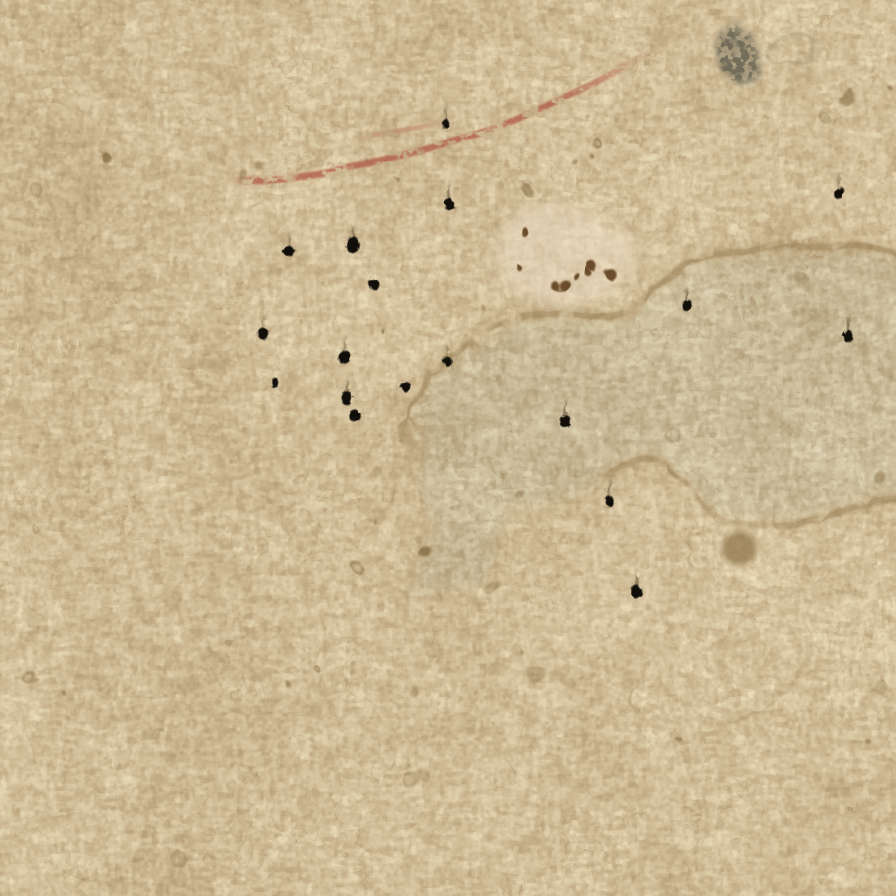
Reproduce this texture procedurally as a WebGL 2 fragment shader.

```glsl
#version 300 es
precision highp float;

uniform vec2 u_resolution;
out vec4 fragColor;

vec3 hash3(vec2 p) {
  vec3 q = fract(p.xyx * vec3(0.1031, 0.1030, 0.0973));
  q += dot(q, q.yxz + 33.33);
  return fract((q.xxy + q.yzz) * q.zyx);
}

// Soft cellular noise: random cell values blended by distance
float cells(vec2 p) {
  vec2 id = floor(p), f = fract(p);
  float sum = 0.0, weight = 0.0;
  for (int y = -1; y <= 1; y++)
    for (int x = -1; x <= 1; x++) {
      vec2 o = vec2(x, y);
      vec3 h = hash3(id + o);
      vec2 d = o + h.xy - f;
      float w = exp(-8.0 * dot(d, d));
      sum += w * h.z;
      weight += w;
    }
  return sum / max(weight, 1e-5);
}

// Positive inside the damp area, zero along its tide line
float dampField(vec2 p) {
  float top = 0.6 + 0.055 * smoothstep(0.46, 0.6, p.x) + 0.068 * smoothstep(0.68, 0.8, p.x);
  float hump = (p.x - 0.72) / 0.065;
  float bottom = 0.33 + 0.095 * smoothstep(0.53, 0.58, p.x) + 0.065 * exp(-hump * hump)
               + 0.03 * smoothstep(0.88, 1.0, p.x);
  float left = p.x - 0.465 - 0.012 * sin(p.y * 34.0);
  float a = top - p.y;
  float k = max(0.05 - abs(a - left), 0.0);
  return min(min(a, left) - k * k * 5.0, p.y - bottom);
}

float disc(vec2 d, float r, float soft) {
  return 1.0 - smoothstep(r - soft, r + soft, length(d));
}

void main() {
  vec2 uv = gl_FragCoord.xy / u_resolution;
  float edge = max(0.0014, 0.8 / u_resolution.y);
  float cloud = cells(uv * 5.0 + 3.0);
  float blotch = cells(uv * 19.0 + 40.0);
  float ripple = cells(uv * 55.0 + 70.0);
  float fine = cells(uv * 230.0);
  float weft = cells(uv * vec2(70.0, 190.0) + 11.0);
  float warp = cells(uv * vec2(190.0, 70.0) + 29.0);
  vec2 rough = uv + 0.022 * (vec2(blotch, cloud) - 0.5) + 0.011 * (vec2(ripple, blotch) - 0.5);

  // Paper: uneven tone, woven grain, faint creases
  float tone = 0.075 * (weft - 0.5) + 0.065 * (warp - 0.5) + 0.075 * (fine - 0.5);
  tone += 0.04 * (cloud - 0.5) + 0.045 * (blotch - 0.5) + 0.03 * (ripple - 0.5);
  float thread = 1.0 - smoothstep(0.0, 0.06, abs(ripple - 0.5 + 0.25 * (weft - warp)));
  tone -= 0.05 * thread * smoothstep(0.45, 0.75, blotch);
  tone -= 0.03 * exp(-pow((rough.y - 0.165) / 0.003, 2.0)) * smoothstep(0.35, 0.6, weft);
  tone -= 0.02 * exp(-pow((rough.y - 0.43) / 0.003, 2.0)) * (1.0 - smoothstep(0.2, 0.4, uv.x));
  tone -= 0.025 * exp(-pow((rough.x - 0.235) / 0.012, 2.0)) * smoothstep(0.3, 0.7, warp);
  tone -= 0.015 * exp(-pow((rough.x - 0.1) / 0.05, 2.0));
  vec3 col = vec3(0.817, 0.741, 0.596) + tone * vec3(0.9, 1.06, 1.15);

  // Damp area with a brown tide line
  float damp = dampField(rough);
  col = mix(col, col * vec3(0.963, 0.981, 0.995), smoothstep(-0.004, 0.02, damp));
  float strength = mix(0.25, 1.0, smoothstep(0.48, 0.54, uv.y + 0.3 * max(uv.x - 0.52, 0.0)));
  strength *= smoothstep(0.1, 0.6, ripple + 0.3 * blotch);
  float tide = exp(-pow(damp / 0.0042, 2.0)) + 0.35 * exp(-abs(damp) / 0.012);
  col = mix(col, vec3(0.56, 0.45, 0.28), 0.55 * strength * min(tide, 1.0));

  // Dim secondary tide arcs
  float arc = abs(length(rough - vec2(0.79, 0.31)) - 0.115);
  float dim = exp(-pow(arc / 0.003, 2.0)) * (1.0 - smoothstep(0.22, 0.34, uv.y));
  dim += exp(-pow((rough.x - 0.775) / 0.003, 2.0)) * smoothstep(0.28, 0.32, uv.y)
       * (1.0 - smoothstep(0.39, 0.42, uv.y));
  col = mix(col, vec3(0.6, 0.5, 0.33), 0.35 * dim * smoothstep(0.25, 0.65, ripple));

  // Pale scraped patch
  float pale = 1.0 - smoothstep(0.75, 1.1, length((rough - vec2(0.625, 0.72)) / vec2(0.085, 0.06)));
  pale *= smoothstep(-0.002, 0.008, -damp);
  col = mix(col, vec3(0.885, 0.82, 0.705) + 0.4 * tone, 0.8 * pale);

  // Worn red chalk stroke, with a short fainter one above
  float t = uv.x - 0.25;
  float off = uv.y - (0.798 + 0.02 * t + 0.6 * t * t) + 0.004 * (blotch - 0.5);
  float span = smoothstep(0.0, 0.04, t) * (1.0 - smoothstep(0.36, 0.52, t));
  float chalk = (1.0 - smoothstep(0.0015, 0.0065, abs(off))) * span;
  float upper = (1.0 - smoothstep(0.001, 0.005, abs(off - 0.028 + 0.06 * (t - 0.2))))
              * smoothstep(0.14, 0.17, t) * (1.0 - smoothstep(0.21, 0.25, t));
  chalk = (chalk + 0.45 * upper) * smoothstep(0.22, 0.6, weft * 0.6 + fine * 0.4);
  col = mix(col, vec3(0.69, 0.36, 0.28), 0.8 * chalk);

  // Grey mould spot, its pale halo ring, and a round brown spot
  float mould = disc(rough - vec2(0.825, 0.943), 0.031, 0.009);
  col = mix(col, vec3(0.43, 0.41, 0.34), mould * (0.4 + 0.55 * smoothstep(0.3, 0.65, fine)));
  float halo = exp(-pow((length(rough - vec2(0.885, 0.948)) - 0.018) / 0.003, 2.0));
  col = mix(col, vec3(0.58, 0.52, 0.4), 0.3 * halo);
  col = mix(col, vec3(0.55, 0.45, 0.28), 0.7 * disc(uv - vec2(0.825, 0.388), 0.019, 0.006));

  // Foxing: soft brown specks, some of them rings
  for (int i = 0; i < 44; i++) {
    vec3 h = hash3(vec2(i, 17)), g = hash3(vec2(i, 53));
    vec2 d = rough - h.xy;
    float r = 0.002 + 0.008 * h.z * h.z;
    float spot = disc(d, r, 0.0025);
    if (g.y > 0.7) spot *= 0.3 + 0.7 * smoothstep(0.3 * r, r, length(d));
    col = mix(col, vec3(0.46, 0.36, 0.19), spot * (0.2 + 0.5 * g.x));
  }

  // Brown flecks in the pale patch
  for (int i = 0; i < 7; i++) {
    vec3 h = hash3(vec2(i, 91));
    vec2 d = rough - vec2(0.57, 0.675) - h.xy * vec2(0.12, 0.085);
    col = mix(col, vec3(0.34, 0.21, 0.08), 0.85 * disc(d, 0.003 + 0.004 * h.z, 0.002));
  }

  // Wormholes, denser to the left, with a dark wisp above each
  for (int i = 0; i < 18; i++) {
    vec3 h = hash3(vec2(i, 131));
    vec2 c = i < 9 ? vec2(0.29, 0.5) + h.xy * vec2(0.17, 0.36) : vec2(0.42, 0.33) + h.xy * vec2(0.55, 0.62);
    vec2 d = uv - c + 0.004 * (vec2(fine, ripple) - 0.5);
    float r = i < 9 ? 0.0045 + 0.0025 * h.z : 0.003 + 0.003 * h.z;
    float wisp = disc((d - vec2(0.0, 0.011)) * vec2(1.0, 0.2), 0.0016, edge);
    col = mix(col, vec3(0.3, 0.23, 0.13), 0.5 * wisp * smoothstep(0.3, 0.7, h.z));
    col = mix(col, vec3(0.07, 0.06, 0.045), disc(d * vec2(1.0, 0.85), r, edge));
  }

  fragColor = vec4(clamp(col, 0.0, 1.0), 1.0);
}
```
